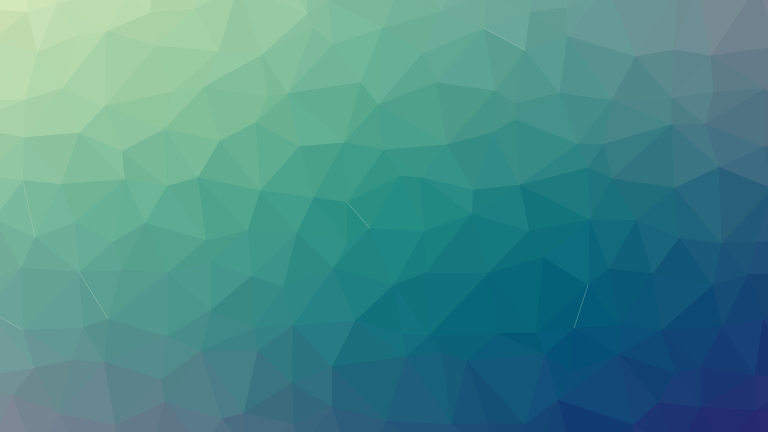
Write a WebGL 1 fragment shader that draws this background.

```glsl
precision highp float;
// A low-poly mesh of flat triangles, running from pale green to teal to indigo.
// Vertices are jittered in a square grid and each cell is cut along a diagonal;
// a triangle takes the mean of two ramps, across and down, at its centroid.

uniform vec2 u_resolution;

#define ROWS 9.4          // grid cells per canvas height
#define ROW_SHIFT 0.06    // vertical offset of the grid, in cells
#define JITTER 0.74       // vertex scatter, as a share of a cell
#define TONE 0.014        // random brightness per triangle
#define SEAM_WIDTH 0.0011 // half width of the bright seams
#define SEAM_ALPHA 0.30
#define SEAM_COUNT 6

const vec3 PALE   = vec3(0.82, 0.90, 0.72);
const vec3 GREEN  = vec3(0.54, 0.77, 0.61);
const vec3 TEAL   = vec3(0.13, 0.55, 0.51);
const vec3 BLUE   = vec3(0.00, 0.35, 0.47);
const vec3 INDIGO = vec3(0.16, 0.15, 0.44);
const vec3 SEAM   = vec3(0.72, 0.86, 0.76);

float hash(vec2 p) {
  vec3 q = fract(vec3(p.xyx) * 0.1031);
  q += dot(q, q.yzx + 33.33);
  return fract((q.x + q.y) * q.z);
}

vec2 toGrid(vec2 p) { return p * ROWS + vec2(0.0, ROW_SHIFT); }

// End points of the bright seams, in canvas heights
vec4 seamEnds(int i) {
  if (i == 0) return vec4(1.120, 0.935, 1.215, 0.884);
  if (i == 1) return vec4(0.803, 0.532, 0.856, 0.472);
  if (i == 2) return vec4(0.053, 0.583, 0.081, 0.451);
  if (i == 3) return vec4(0.183, 0.370, 0.250, 0.262);
  if (i == 4) return vec4(-0.030, 0.283, 0.053, 0.236);
  return vec4(1.361, 0.340, 1.329, 0.241);
}

// One vertex per cell; a seam end inside the cell replaces the random one
vec2 meshVertex(vec2 id) {
  vec2 v = id + 0.5 + JITTER * (vec2(hash(id + 17.0), hash(id + 71.0)) - 0.5);
  for (int i = 0; i < SEAM_COUNT; i++) {
    vec4 ends = seamEnds(i);
    vec2 a = toGrid(ends.xy), b = toGrid(ends.zw);
    if (floor(a) == id) v = a;
    if (floor(b) == id) v = b;
  }
  return v;
}

// Positive when p lies left of the line a-b
float side(vec2 a, vec2 b, vec2 p) {
  vec2 e = b - a, q = p - a;
  return e.x * q.y - e.y * q.x;
}

float edgeDistance(vec2 a, vec2 b, vec2 p) {
  return side(a, b, p) / max(length(b - a), 0.0001);
}

float segmentDistance(vec2 p, vec2 a, vec2 b) {
  vec2 e = b - a;
  return length(p - a - e * clamp(dot(p - a, e) / dot(e, e), 0.0, 1.0));
}

vec3 ramp(float t) {
  t = clamp(t, 0.0, 1.0) * 4.0;
  vec3 c = mix(PALE, GREEN, min(t, 1.0));
  c = mix(c, TEAL, clamp(t - 1.0, 0.0, 1.0));
  c = mix(c, BLUE, clamp(t - 2.0, 0.0, 1.0));
  return mix(c, INDIGO, clamp(t - 3.0, 0.0, 1.0));
}

// Flat triangle colour, weighted by its smooth coverage in alpha
vec4 facet(vec2 p, vec2 a, vec2 b, vec2 c, float blur) {
  float turn = sign(side(a, b, c));
  float d = min(edgeDistance(a, b, p) * turn,
            min(edgeDistance(b, c, p) * turn, edgeDistance(c, a, p) * turn));
  float cover = smoothstep(-blur, blur, d);
  vec2 centre = (a + b + c) / 3.0;
  vec2 uv = (centre - vec2(0.0, ROW_SHIFT)) / ROWS;
  uv.x *= u_resolution.y / u_resolution.x;
  vec3 colour = 0.5 * (ramp(uv.x) + ramp(1.0 - uv.y));
  colour += TONE * (2.0 * hash(floor(centre * 40.0)) - 1.0);
  return vec4(colour, 1.0) * cover;
}

void main() {
  vec2 p = gl_FragCoord.xy / u_resolution.y;
  vec2 g = toGrid(p);
  float pixel = 1.0 / u_resolution.y;
  float blur = 0.6 * pixel * ROWS;

  // Mesh: only four quads can reach this cell
  vec4 sum = vec4(0.0);
  for (int j = -1; j <= 0; j++) {
    for (int i = -1; i <= 0; i++) {
      vec2 id = floor(g) + vec2(float(i), float(j));
      vec2 a = meshVertex(id), b = meshVertex(id + vec2(1.0, 0.0));
      vec2 c = meshVertex(id + vec2(0.0, 1.0)), d = meshVertex(id + 1.0);
      // Cut along the shorter diagonal that stays inside the quad
      bool cutBC = side(b, c, a) * side(b, c, d) < 0.0 &&
        (length(c - b) < length(d - a) || side(a, d, b) * side(a, d, c) >= 0.0);
      if (cutBC) sum += facet(g, a, b, c, blur) + facet(g, b, d, c, blur);
      else sum += facet(g, a, b, d, blur) + facet(g, a, d, c, blur);
    }
  }
  vec3 colour = sum.rgb / max(sum.a, 0.001);

  // Bright seams
  for (int i = 0; i < SEAM_COUNT; i++) {
    vec4 ends = seamEnds(i);
    float d = segmentDistance(p, ends.xy, ends.zw) - SEAM_WIDTH;
    colour = mix(colour, SEAM, SEAM_ALPHA * (1.0 - smoothstep(-0.5 * pixel, 0.5 * pixel, d)));
  }
  gl_FragColor = vec4(colour, 1.0);
}
```
